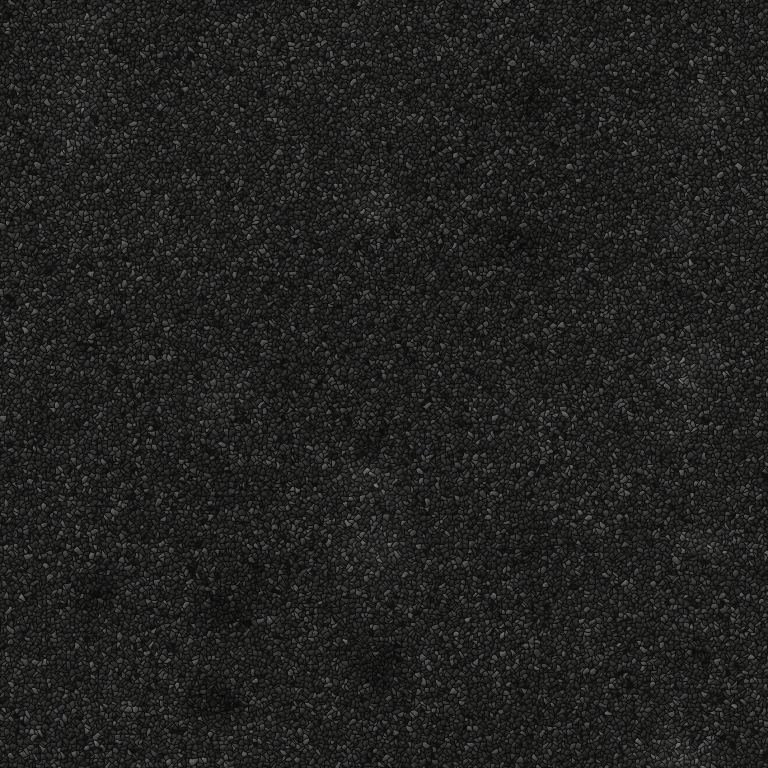
Give the GLSL for this texture, as a three.js fragment shader.

```glsl
varying vec2 vUv;

#define GRAINS 164.0
#define GRIT 410.0
#define SIZE_SPREAD 0.36
#define GAP_WIDTH 0.42
#define GAP_TONE 0.054
#define STONE_TONE 0.148
#define STONE_RANGE 0.16
#define RELIEF 0.6
#define STAIN_GRID vec2(5.0, 13.0)
#define STAIN_DEPTH 0.4
#define WARM vec3(1.01, 1.0, 0.965)
#define COOL vec3(0.98, 1.0, 1.03)

vec2 hash2(vec2 p) {
  vec3 q = fract(p.xyx * vec3(0.1031, 0.103, 0.0973));
  q += dot(q, q.yzx + 33.33);
  return fract((q.xx + q.yz) * q.zy);
}

// Cellular stones: x = distance to the gap, y = lit slope, zw = stone hash
vec4 stones(vec2 p) {
  p += 0.22 * sin(p.yx * 2.3 + 1.7 * sin(p * 0.9));
  vec2 cell = floor(p), toStone = vec2(0.0), id = vec2(0.0);
  float nearest = 9.0, second = 9.0;
  for (int j = -1; j <= 1; j++) {
    for (int i = -1; i <= 1; i++) {
      vec2 c = cell + vec2(float(i), float(j));
      vec2 offset = p - c - hash2(c + 17.0);
      float d = length(offset) - SIZE_SPREAD * hash2(c + 59.0).x;
      if (d < nearest) {
        second = nearest;
        nearest = d;
        toStone = offset;
        id = c;
      } else {
        second = min(second, d);
      }
    }
  }
  float slope = dot(toStone, normalize(vec2(-0.5, 0.9)));
  return vec4(second - nearest, slope, hash2(id + 91.0));
}

// Small light and dark smudges lined up in loose vertical columns
float stains(vec2 uv) {
  vec2 p = uv * STAIN_GRID;
  p.x += 0.08 * sin(uv.y * 19.0) + 0.05 * sin(uv.y * 83.0 + uv.x * 31.0);
  p.y += 0.12 * sin(uv.x * 97.0 + uv.y * 41.0);
  vec2 cell = floor(p);
  float sum = 0.0;
  for (int j = -1; j <= 1; j++) {
    for (int i = -1; i <= 1; i++) {
      vec2 c = cell + vec2(float(i), float(j));
      vec2 h = hash2(c + 43.0);
      vec2 offset = p - c - vec2(0.4 + 0.2 * h.x, 0.1 + 0.8 * h.y);
      float strength = 2.0 * hash2(c + 7.0).x - 1.0;
      float falloff = mix(6.0, 16.0, h.x);
      sum += strength * strength * strength
           * exp(-dot(offset * vec2(3.5, 0.8), offset) * falloff);
    }
  }
  return sum;
}

// Broad, faint unevenness of the whole surface
float wear(vec2 uv) {
  return sin(uv.x * 7.0 + 2.0 * sin(uv.y * 4.0))
       + sin(uv.y * 9.0 + 1.5 * sin(uv.x * 6.0 + 1.0));
}

void main() {
  vec4 stone = stones(vUv * GRAINS);
  float grit = hash2(floor(vUv * GRIT)).x - 0.5;

  // Stone faces: mostly dark, a few pale, lit from above
  float face = STONE_TONE + STONE_RANGE * stone.z * stone.z * stone.z;
  face *= 1.0 + RELIEF * stone.y + 0.25 * grit;
  float cover = smoothstep(0.0, GAP_WIDTH, stone.x);
  float tone = mix(GAP_TONE + 0.02 * grit, face, cover);

  // Weathering
  float stain = stains(vUv);
  tone *= 1.0 + STAIN_DEPTH * stain + 0.02 * wear(vUv);
  tone += 0.015 * max(stain, 0.0);

  vec3 tint = mix(WARM, COOL, smoothstep(0.6, 1.0, stone.w));
  gl_FragColor = vec4(tone * tint, 1.0);
}
```
